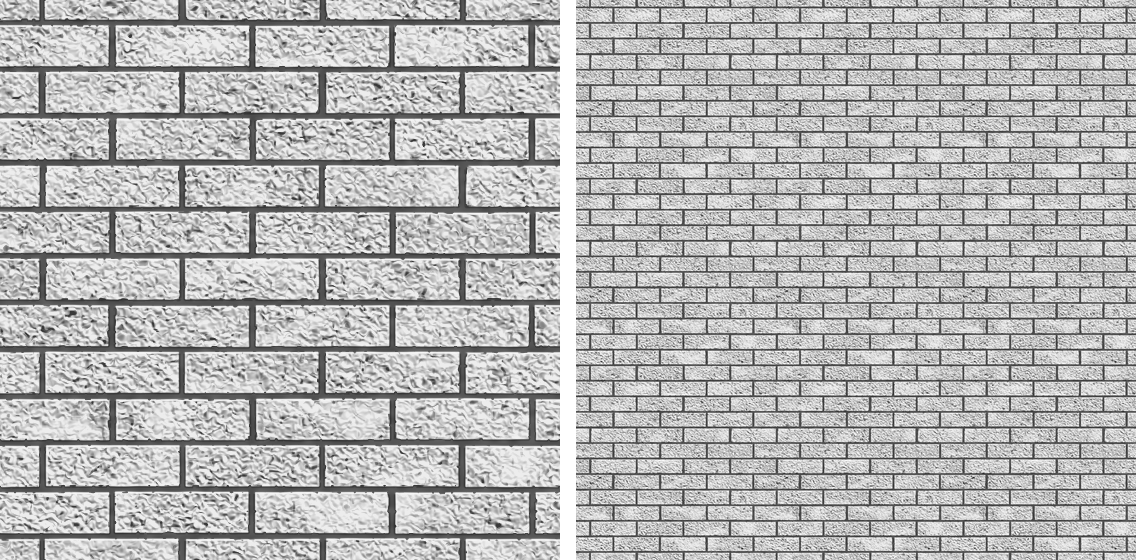
Left, the tile; right, the same tile 3 across and 3 down.
A three.js fragment shader for this texture:

```glsl
// Pale grey running-bond brick wall, 4 bricks across and 12 courses down.
// Each brick is a rounded box distance; its rough face is wrapping value noise
// lit as a relief, and the recessed mortar is shaded below each brick.
varying vec2 vUv;

float hash(vec2 p) {
  vec3 q = fract(p.xyx * 0.1031);
  q += dot(q, q.yzx + 33.33);
  return fract((q.x + q.y) * q.z);
}

// Value noise with n whole cells over the canvas, so it wraps
float noise(vec2 uv, vec2 n) {
  vec2 p = uv * n, i = floor(p), f = fract(p);
  f = f * f * (3.0 - 2.0 * f);
  vec2 a = mod(i, n) + n * 1.7, b = mod(i + 1.0, n) + n * 1.7;
  return mix(mix(hash(a), hash(vec2(b.x, a.y)), f.x),
             mix(hash(vec2(a.x, b.y)), hash(b), f.x), f.y);
}

// Stone surface: round grit plus a slanted grain (whole-number shear still wraps)
float height(vec2 uv) {
  vec2 slanted = vec2(uv.x + uv.y, uv.y);
  return 0.32 * noise(slanted, vec2(142.0, 118.0))
       + 0.50 * noise(uv, vec2(146.0, 184.0))
       + 0.34 * noise(uv, vec2(204.0, 242.0));
}

float roundedBox(vec2 p, vec2 halfSize, float radius) {
  vec2 q = abs(p) - halfSize + radius;
  return length(max(q, 0.0)) + min(max(q.x, q.y), 0.0) - radius;
}

void main() {
  vec2 uv = vUv;

  // Brick layout: alternate courses shift by half a brick
  vec2 grid = vec2(4.0, 12.0);
  vec2 g = uv * grid - vec2(0.302, 0.515);
  g.x -= 0.5 * (1.0 - mod(floor(g.y), 2.0));
  vec2 id = mod(floor(g), grid);
  vec2 jitter = vec2(hash(id + 17.0), hash(id + 43.0)) - 0.5;
  vec2 p = (fract(g) - 0.5) / grid - jitter * vec2(0.003, 0.0016);

  // Brick outline: nearly straight, with a few small chips
  vec2 halfSize = 0.5 / grid - vec2(0.0056, 0.0050);
  float d = roundedBox(p, halfSize, 0.002);
  d += (noise(uv, vec2(32.0)) - 0.5) * 0.0010;
  d += 0.0030 * smoothstep(0.65, 1.0, noise(uv, vec2(150.0)));
  float brick = 1.0 - smoothstep(-0.0016, 0.0016, d);

  // Rough face: relief lit from above, on a warped lattice
  vec2 warp = vec2(noise(uv, vec2(81.0, 93.0)), noise(uv, vec2(97.0, 87.0))) - 0.5;
  vec2 st = uv + 0.007 * warp;
  float relief = height(st) - height(st + vec2(0.0016, 0.0034));
  float patches = smoothstep(0.5, 0.95, noise(uv, vec2(14.0, 26.0)));
  float contrast = mix(0.75, 1.1, hash(id + 71.0)) * (1.0 - 0.5 * patches);

  // Scattered small pits
  float pits = smoothstep(0.72, 0.95, noise(st, vec2(128.0, 156.0)))
             + smoothstep(0.78, 0.98, noise(st, vec2(103.0, 127.0)));
  float face = 0.81 + 0.06 * (hash(id + 5.0) - 0.5) + 0.07 * patches;
  face += 0.09 * (noise(uv, vec2(22.0, 40.0)) - 0.5);
  face += (relief - 0.38 * pits) * contrast;
  face = clamp(face, 0.22, 0.93);

  // Bright worn rim, strongest along the top and left edges
  float top = smoothstep(-0.005, -0.0015, p.y - halfSize.y);
  float left = smoothstep(-0.005, -0.0015, -p.x - halfSize.x);
  float rim = smoothstep(-0.0052, -0.0028, d);
  face = mix(face, 0.97, rim * (0.35 + 0.6 * max(top, 0.55 * left)));

  // Mortar: dark under a brick, lighter where it meets the top of the next
  float nearBrick = 1.0 - smoothstep(0.0005, 0.0045, d);
  float mortar = mix(0.33, mix(0.20, 0.36, top), nearBrick);
  mortar += 0.08 * (noise(uv, vec2(60.0, 80.0)) - 0.5);

  gl_FragColor = vec4(vec3(mix(mortar, face, brick)), 1.0);
}
```
